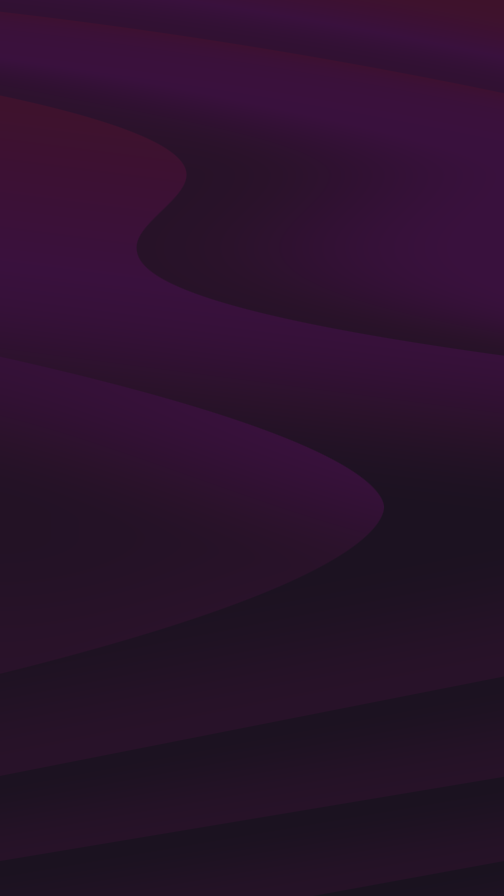
A Shadertoy shader for this background:

```glsl
// Dark plum silk folds: curved overlapping sheets with soft shaded gradients.

// Colour ramp from night to plum, violet and wine.
vec3 silkColor(float shade) {
    const vec3 night  = vec3(0.100, 0.070, 0.122);
    const vec3 plum   = vec3(0.165, 0.070, 0.165);
    const vec3 violet = vec3(0.225, 0.065, 0.240);
    const vec3 wine   = vec3(0.245, 0.070, 0.170);
    vec3 c = mix(night, plum, clamp(shade / 0.3, 0.0, 1.0));
    c = mix(c, violet, clamp((shade - 0.3) / 0.35, 0.0, 1.0));
    return mix(c, wine, clamp((shade - 0.65) / 0.35, 0.0, 1.0));
}

// Smooth coverage of the side where the field is positive.
float cover(float field) {
    return clamp(0.5 + field / max(fwidth(field), 1e-5), 0.0, 1.0);
}

// Horizontal reach of the S-shaped fold at height y.
float foldReach(float y) {
    const float crest = 0.195, waist = 0.276;
    if (y < crest) {
        float t = (crest - y) / 0.0885;
        return 0.37 * (1.0 - t * t);
    }
    if (y < waist) return mix(0.37, 0.271, smoothstep(crest, waist, y));
    return 0.271 + 0.729 * pow((y - waist) / 0.121, 2.15);
}

// Horizontal reach of the rounded tongue at height y.
float tongueReach(float y) {
    float dy = y - 0.566;
    float t = abs(dy) / (dy < 0.0 ? 0.168 : 0.186);
    return 0.762 * (1.0 - pow(t, 1.75));
}

// Height of the k-th slanted pleat at x.
float pleatEdge(float x, float k) {
    float left  = 0.866 + 0.091 * k + 0.004 * k * k;
    float right = 0.755 + 0.121 * k - 0.009 * k * k;
    return mix(left, right, x);
}

// Shades of the separate sheets; p.y runs downwards.
float topShade(float depth) {
    return mix(0.45, 1.0, smoothstep(0.0, 0.098, depth));
}

float upperShade(vec2 p, float depth, float reach) {
    float body = 0.25 + 0.40 * smoothstep(0.0, 0.69, p.x - reach);
    float lift = 0.12 * (1.0 - smoothstep(0.104, 0.195, p.y));
    float rim  = 0.25 * exp(-max(depth, 0.0) / 0.016);
    return min(body + lift, 0.65) + rim;
}

float foldShade(vec2 p) {
    float y = p.y - 0.073 * p.x;
    float fade = 0.35 * clamp((y - 0.117) / 0.195, 0.0, 1.0);
    float shadow = 0.57 * smoothstep(0.30, 0.508, y);
    float rise = 0.22 * smoothstep(-0.156, 0.0, p.y - pleatEdge(p.x, 0.0));
    return 0.97 - fade - shadow + rise;
}

float tongueShade(vec2 p) {
    float sheen = 0.38 * (1.0 - smoothstep(0.39, 0.56, p.y - 0.14 * p.x));
    float tip = 0.10 * smoothstep(0.0, 0.76, p.x);
    float lower = 0.12 * smoothstep(0.60, 0.755, p.y);
    return 0.17 + sheen + tip + lower;
}

void mainImage(out vec4 fragColor, in vec2 fragCoord) {
    vec2 p = fragCoord / iResolution.xy;
    p.y = 1.0 - p.y;

    // Top sheets
    float ridge = p.y - (0.013 + 0.065 * p.x + 0.026 * p.x * p.x);
    float reach = foldReach(p.y);
    vec3 color = silkColor(topShade(-ridge));
    color = mix(color, silkColor(upperShade(p, ridge, reach)), cover(ridge));

    // S-shaped fold, then the tongue over it
    color = mix(color, silkColor(foldShade(p)), cover(reach - p.x));
    color = mix(color, silkColor(tongueShade(p)), cover(tongueReach(p.y) - p.x));

    // Slanted pleats, each brightening towards the next
    for (int i = 0; i < 3; i++) {
        float k = float(i);
        float edge = pleatEdge(p.x, k);
        float t = (p.y - edge) / (pleatEdge(p.x, k + 1.0) - edge);
        float shade = 0.04 - 0.02 * k + 0.20 * smoothstep(0.0, 1.0, t);
        color = mix(color, silkColor(shade), cover(p.y - edge));
    }

    fragColor = vec4(color, 1.0);
}
```
